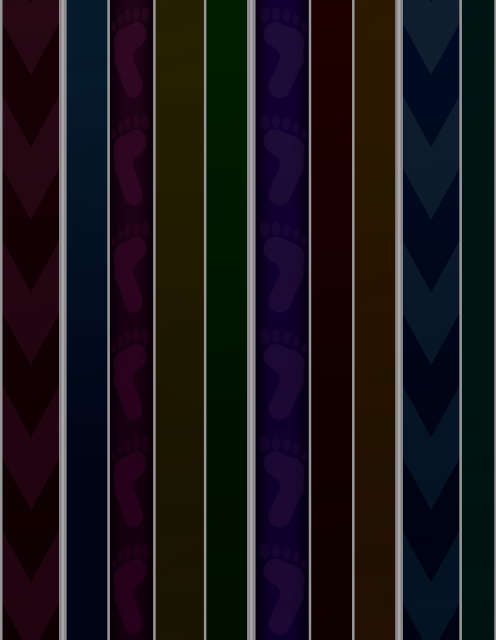
Write a Shadertoy shader that draws this pattern.

```glsl
const vec2 DESIGN = vec2(596.0, 768.0);
const int STRIPS = 10;
const float LEFT[STRIPS] = float[](3., 80., 132., 187., 248., 307., 374., 426., 484., 555.);
const float RIGHT[STRIPS] = float[](71., 129., 184., 245., 297., 371., 423., 475., 552., 594.);
const vec3 TOP[STRIPS] = vec3[](
    vec3(.085, .0, .02), vec3(.02, .105, .17), vec3(.12, .01, .09), vec3(.145, .125, .0),
    vec3(.0, .115, .0), vec3(.075, .0, .2), vec3(.115, .0, .0), vec3(.165, .105, .0),
    vec3(.0, .045, .14), vec3(.0, .085, .075));
const vec3 BOTTOM[STRIPS] = vec3[](
    vec3(.06, .0, .015), vec3(.0, .015, .08), vec3(.085, .0, .06), vec3(.1, .08, .0),
    vec3(.0, .06, .0), vec3(.055, .0, .17), vec3(.06, .0, .0), vec3(.13, .065, .0),
    vec3(.0, .01, .07), vec3(.0, .08, .06));

float fill(float d, float soft) {
    return 1.0 - smoothstep(-soft, soft, d);
}

float band(float x, float a, float b, float soft) {
    return fill(abs(x - 0.5 * (a + b)) - 0.5 * (b - a), soft);
}

// Capsule whose radius varies between its ends (xy = centre, z = radius)
float taper(vec2 p, vec3 a, vec3 b) {
    vec2 axis = b.xy - a.xy;
    float t = clamp(dot(p - a.xy, axis) / dot(axis, axis), 0.0, 1.0);
    return length(p - a.xy - t * axis) - mix(a.z, b.z, t);
}

float smoothMin(float a, float b, float k) {
    float h = max(k - abs(a - b), 0.0) / k;
    return min(a, b) - 0.25 * h * h * k;
}

float ellipse(vec2 p, vec2 r) {
    return (length(p / r) - 1.0) * min(r.x, r.y);
}

float soleDistance(vec2 p) {
    vec3 ball = vec3(-8.0, 32.0, 14.5);
    vec3 side = vec3(10.0, 42.0, 16.0);
    vec3 arch = vec3(12.0, 62.0, 13.0);
    vec3 heel = vec3(-3.0, 95.0, 13.5);
    float d = smoothMin(taper(p, ball, side), taper(p, side, arch), 4.0);
    return smoothMin(d, taper(p, arch, heel), 4.0);
}

// Five toes on an arc, shrinking outwards
float toesDistance(vec2 p) {
    float d = 1e3;
    for (int i = 0; i < 5; i++) {
        float k = float(i);
        vec2 centre = vec2(-21.0 + 14.6 * k - 0.68 * k * k, 7.0 + 1.4 * (k - 1.0) * (k - 1.0) + 0.8 * k);
        vec2 radius = vec2(6.0 - 0.6 * k, 9.5 - 1.0 * k);
        d = min(d, ellipse(p - centre, radius));
    }
    return d;
}

// Column of footprints; side is -1 for the mirrored foot
vec3 footprints(vec3 base, vec3 ink, vec2 p, float centre, float side, float width, float soft) {
    vec2 q = vec2((p.x - centre) * side / width, mod(p.y - 5.0, 128.8) - 4.0);
    float glow = 1.0 - smoothstep(0.3, 1.0, abs(q.x) / 32.0);
    vec3 col = base * mix(0.45, 1.0, glow);
    float toes = 0.6 * fill(toesDistance(q), soft + 0.3);
    float sole = fill(soleDistance(q), soft + 0.5);
    return mix(col, ink * mix(0.75, 1.0, glow), max(toes, sole));
}

vec3 chevrons(vec3 base, vec3 light, vec2 p, float centre, float soft) {
    float v = p.y + 1.82 * abs(p.x - centre) - 177.0;
    float d = abs(mod(v, 174.0) - 43.5);
    d = min(d, 174.0 - d) - 43.5;
    return mix(base, light, fill(d * 0.48, soft));
}

// Grey dividers, with fluting on the three wide ones
vec3 dividers(vec2 p, float soft) {
    float shade = 0.6;
    for (int i = 0; i < 3; i++) {
        float centre = i == 0 ? 75.5 : i == 1 ? 302.0 : 479.5;
        float x = p.x - centre;
        shade += 0.06 * fill(abs(x) - 1.2, soft);
        shade -= 0.12 * fill(abs(abs(x) - 2.6) - 0.5, soft);
    }
    return vec3(shade, shade - 0.01, shade);
}

void mainImage(out vec4 fragColor, in vec2 fragCoord) {
    vec2 p = fragCoord / iResolution.xy * DESIGN;
    p.y = DESIGN.y - p.y;
    float soft = 0.6 * DESIGN.y / iResolution.y;
    float fade = smoothstep(0.0, 0.85, p.y / DESIGN.y);
    vec3 col = dividers(p, soft);

    for (int i = 0; i < STRIPS; i++) {
        float centre = 0.5 * (LEFT[i] + RIGHT[i]);
        vec3 strip = mix(TOP[i], BOTTOM[i], fade);

        if (i == 0) strip = chevrons(strip, mix(vec3(.15, .03, .075), vec3(.13, .015, .06), fade), p, centre, soft);
        if (i == 8) strip = chevrons(strip, mix(vec3(.06, .115, .18), vec3(.015, .075, .135), fade), p, centre, soft);
        if (i == 2) strip = footprints(strip, mix(vec3(.19, .03, .14), vec3(.15, .0, .11), fade), p, centre, -1.0, 0.8, soft);
        if (i == 5) strip = footprints(strip, mix(vec3(.12, .045, .22), vec3(.11, .03, .2), fade), p, centre, 1.0, 1.0, soft);

        // Faint uneven dye
        strip *= 1.0 + 0.025 * sin(p.y * 0.083 + float(i) * 2.1) * sin(p.y * 0.031 + p.x * 0.02);
        col = mix(col, strip, band(p.x, LEFT[i], RIGHT[i], soft));
    }
    fragColor = vec4(col, 1.0);
}
```
